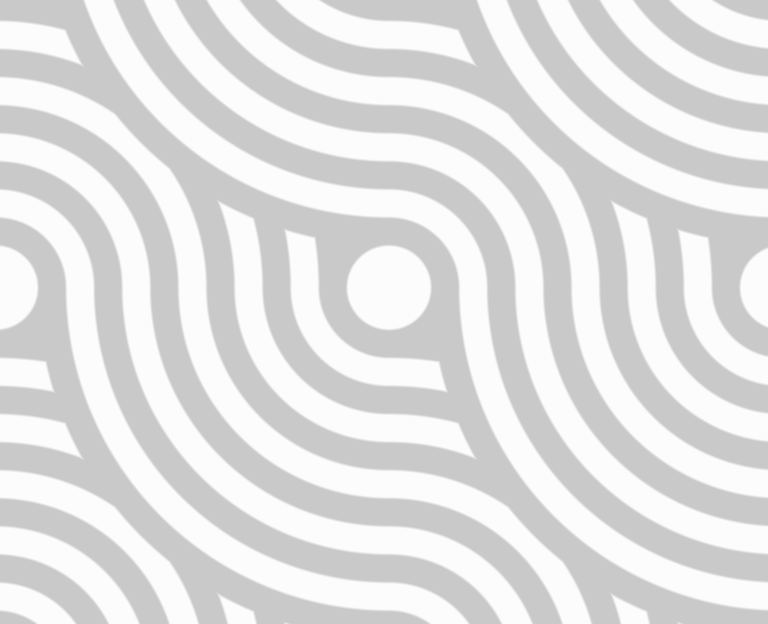
Write a Shadertoy shader that draws this pattern.

```glsl
// Interlocking wave bands: white rings and dots on grey, on a square lattice.

// Signed distance to evenly spaced rings, in units of the ring spacing.
float rings(float radius) {
    return abs(fract(radius) - 0.5) - 0.25;
}

// Signed distance to the white shapes of one cell; dots sit on its corners.
float waveCell(vec2 cell) {
    float upper = 7.0 * length(1.0 - cell);
    float lower = 7.0 * length(cell);
    float corner = 7.0 * length(min(cell, 1.0 - cell));

    // The upper right fan overlaps the lower left one and trims its rings.
    float front = max(rings(upper), upper - 6.0);
    float back = max(max(rings(lower), lower - 6.0), 6.25 - upper);
    float dots = corner - 0.75;
    return min(dots, min(front, back));
}

void mainImage(out vec4 fragColor, in vec2 fragCoord) {
    // Lattice with its origin on the central dot.
    float period = 0.63;
    vec2 uv = fragCoord / iResolution.y;
    vec2 cell = fract((uv - vec2(0.6234, 0.539)) / period);

    // Soft edge, never thinner than a pixel.
    float pixel = 7.0 / (period * iResolution.y);
    float edge = max(0.032, 0.7 * pixel);
    float white = 1.0 - smoothstep(-edge, edge, waveCell(cell));

    vec3 grey = vec3(0.792, 0.788, 0.788);
    vec3 paper = vec3(0.988);
    fragColor = vec4(mix(grey, paper, white), 1.0);
}
```
